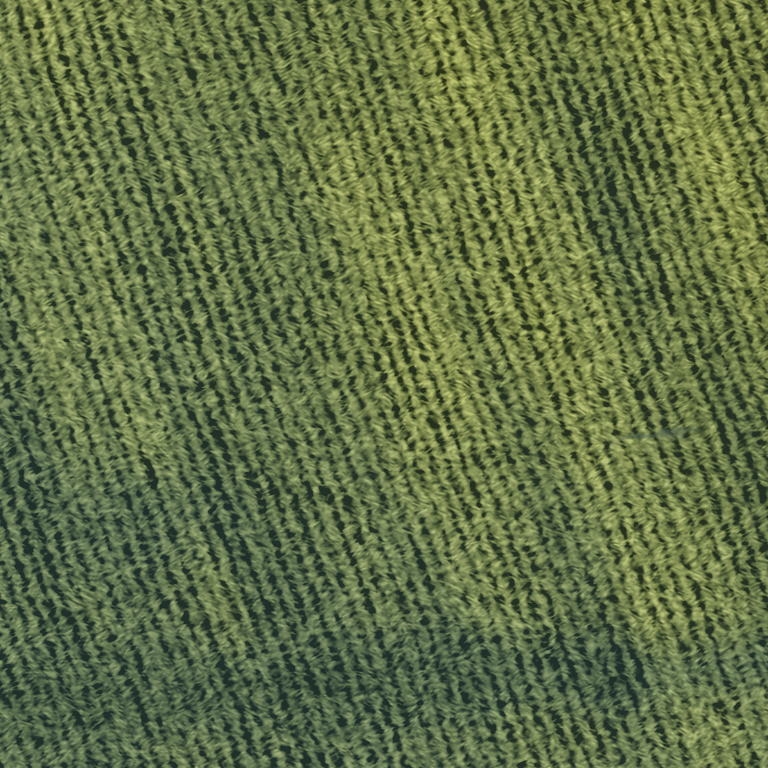
A Shadertoy shader for this texture:

```glsl
// Aerial view of a crop field: slanted planted rows, leafy clumps and cool shaded patches.

float hash(vec2 p) {
    return fract(sin(dot(p, vec2(127.1, 311.7))) * 43758.545);
}

float noise(vec2 p) {
    vec2 i = floor(p), f = fract(p);
    f = f * f * (3.0 - 2.0 * f);
    return mix(mix(hash(i), hash(i + vec2(1, 0)), f.x),
               mix(hash(i + vec2(0, 1)), hash(i + vec2(1, 1)), f.x), f.y);
}

float fbm(vec2 p) {
    float sum = 0.0, amp = 0.5;
    for (int i = 0; i < 4; i++) {
        sum += amp * noise(p);
        p = p * 2.03 + 17.3;
        amp *= 0.5;
    }
    return sum / 0.9375;
}

// Short strokes lying along a direction given by its angle
float strokes(vec2 p, float angle) {
    float c = cos(angle), s = sin(angle);
    vec2 q = vec2(c * p.x + s * p.y, c * p.y - s * p.x);
    return 0.45 * noise(q * vec2(110, 240)) + 0.55 * noise(q * vec2(190, 400) + 31.0);
}

// Dark gaps between rows, unevenly pinched along each row
float rowGaps(vec2 field) {
    float across = field.x * 49.0 + 0.4 * (noise(field * 110.0) - 0.5)
                 + 0.7 * (noise(field * 5.0) - 0.5);
    float row = floor(across);
    float line = 0.5 - 0.5 * cos(6.2832 * across);
    float along = field.y * 72.0 + 0.35 * row + 1.2 * noise(field * 45.0);
    float clump = 0.5 + 0.5 * cos(6.2832 * along);
    float depth = 0.55 + 0.9 * noise(vec2(row * 5.3, field.y * 65.0));
    float streak = 0.55 + 0.9 * noise(vec2(row * 0.8, field.y * 6.0));
    return pow(line, 1.6) * mix(0.5, 1.0, clump) * depth * streak;
}

void mainImage(out vec4 fragColor, in vec2 fragCoord) {
    vec2 uv = fragCoord / iResolution.xy;
    vec2 field = vec2(dot(uv, vec2(0.94, 0.342)), dot(uv, vec2(-0.342, 0.94)));

    // Leaves bend one way or the other from place to place
    vec2 bent = uv + 0.004 * (vec2(noise(uv * 60.0), noise(uv * 60.0 + 9.0)) - 0.5);
    float leaves = mix(strokes(bent, -0.4), strokes(bent, 0.5),
                       smoothstep(0.35, 0.65, noise(uv * 60.0 + 5.0)));

    // Broad bands along the rows and shaded hollows
    float bands = fbm(vec2(field.x * 15.0, field.y * 2.2) + 4.0);
    float ridge = exp(-pow((field.x - 0.865) / 0.04, 2.0)) * smoothstep(0.3, 0.6, uv.y);
    float wander = 0.07 * (fbm(uv * 5.0) - 0.5);
    float hollow = exp(-pow((uv.y - 0.08 - 0.06 * uv.x + wander) / 0.05, 2.0));
    vec2 patchOffset = (uv - vec2(0.19, 0.33)) / vec2(0.11, 0.07);
    hollow = max(hollow, 0.75 * exp(-dot(patchOffset, patchOffset)));

    // Light level of the crop; leaves reach over the gaps and break them up
    float cover = (1.45 - 0.9 * leaves) * (1.0 - 0.25 * hollow);
    float tone = 0.7 + 0.95 * (leaves - 0.5) + 0.36 * (bands - 0.5) + 0.04 * ridge
               - 0.72 * cover * rowGaps(field) - 0.16 * hollow
               + 0.05 * (uv.x + uv.y - 1.0) + 0.16 * (noise(uv * 340.0) - 0.5);
    tone = clamp(tone, 0.0, 1.1);

    // Cool at the lower left, warm at the upper right
    float cool = 0.92 - 0.5 * uv.x - 0.55 * uv.y + 0.4 * (fbm(uv * 4.0 + 8.0) - 0.5);
    cool = clamp(cool + 0.14 + 0.45 * hollow - 0.15 * ridge - 0.6 * (bands - 0.5), 0.0, 1.0);
    vec3 shadow = mix(vec3(0.16, 0.19, 0.10), vec3(0.12, 0.19, 0.17), cool);
    vec3 crop = mix(vec3(0.44, 0.48, 0.23), vec3(0.36, 0.44, 0.31), cool);
    vec3 sunlit = mix(vec3(0.68, 0.71, 0.40), vec3(0.57, 0.64, 0.45), cool);
    vec3 col = mix(shadow, crop, clamp(tone / 0.5, 0.0, 1.0));
    col = mix(col, sunlit, max(tone - 0.5, 0.0) / 0.45);

    // Thin bare scrape across the rows
    vec2 scrape = uv - vec2(0.855, 0.433);
    scrape.y -= 0.1 * scrape.x + 0.012 * (noise(uv * 80.0) - 0.5);
    float bare = (1.0 - smoothstep(0.001, 0.008, abs(scrape.y)))
               * (1.0 - smoothstep(0.03, 0.07, abs(scrape.x)));
    col = mix(col, vec3(0.32, 0.39, 0.31), 0.6 * bare);

    fragColor = vec4(col, 1.0);
}
```
